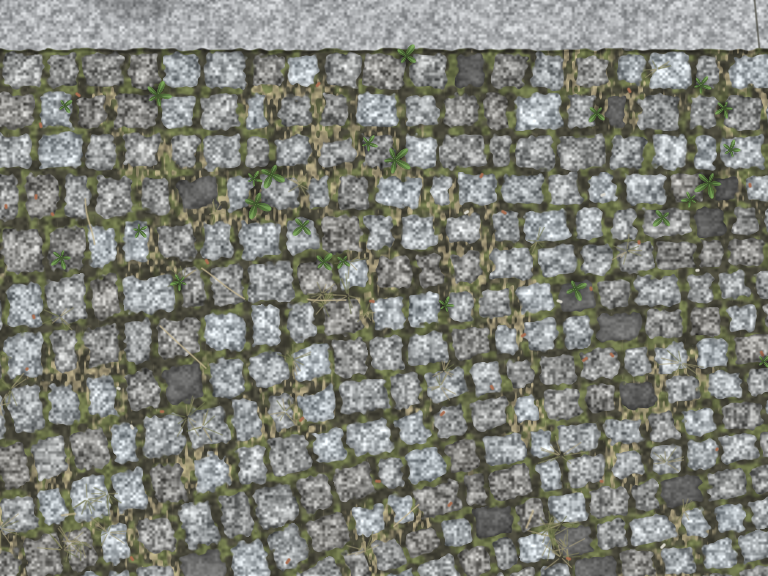
Give the GLSL for this texture, as a Shadertoy shader.

```glsl
// Weathered granite setts below a pale kerb, with weeds and dry grass in the joints.
// Rows of jittered rounded boxes are laid in a coordinate frame that bends with depth;
// speckle comes from value noise, and loops scatter the plants and litter on top.

const float KERB = 0.086;      // kerb depth, in canvas heights
const float PITCH = 0.0700;    // size of one sett, in canvas heights
const vec3 PALE = vec3(0.67, 0.70, 0.72);
const vec3 WARM = vec3(0.52, 0.515, 0.50);
const vec3 DARK = vec3(0.36, 0.36, 0.355);
const vec3 SOIL = vec3(0.27, 0.265, 0.22);
const vec3 MOSS = vec3(0.42, 0.45, 0.29);
const vec3 STRAW = vec3(0.69, 0.64, 0.51);
const vec3 LEAF = vec3(0.36, 0.49, 0.26);

float hash(vec2 p) {
    return fract(sin(dot(p, vec2(127.1, 311.7))) * 43758.5453);
}

vec2 hash2(vec2 p) {
    return vec2(hash(p), hash(p + 37.3));
}

float noise(vec2 p) {
    vec2 i = floor(p), f = fract(p);
    f = f * f * (3.0 - 2.0 * f);
    return mix(mix(hash(i), hash(i + vec2(1, 0)), f.x),
               mix(hash(i + vec2(0, 1)), hash(i + vec2(1, 1)), f.x), f.y);
}

// Granite speckle, centred on zero
float grain(vec2 p) {
    return 0.6 * noise(p * 210.0) + 0.4 * noise(p * 95.0 + 9.0) - 0.5;
}

float sdRoundBox(vec2 p, vec2 halfSize, float radius) {
    vec2 q = abs(p) - halfSize + radius;
    return length(max(q, 0.0)) + min(max(q.x, q.y), 0.0) - radius;
}

float sdSegment(vec2 p, vec2 a, vec2 b) {
    vec2 d = b - a;
    return length(p - a - d * clamp(dot(p - a, d) / dot(d, d), 0.0, 1.0));
}

float cover(float dist, float aa) {
    return smoothstep(aa, -aa, dist);
}

// Straight rows near the kerb, tilting and waving further down
vec2 bend(vec2 p) {
    float t = max(p.y - 0.3, 0.0);
    vec2 wave = vec2(sin(7.0 * p.x), cos(7.0 * p.x)) * 0.022 * exp(7.0 * (p.y - 1.0));
    return p + vec2(-0.2 * t * t, 0.4 * t * (p.x - 0.67)) + wave;
}

// Left edge of sett i in its row, in sett units
float edgeOf(float i, float row) {
    return i + 0.38 * (hash(vec2(i, row)) - 0.5);
}

vec3 paving(vec2 p, float aa) {
    vec2 q = (bend(p) - vec2(0.0, KERB + 0.002)) / PITCH;
    float row = floor(q.y);
    q.x += hash(vec2(row, 5.0));
    float i = floor(q.x);
    i += step(edgeOf(i + 1.0, row), q.x) - step(q.x, edgeOf(i, row));
    vec2 id = vec2(i, row);
    float left = edgeOf(i, row), right = edgeOf(i + 1.0, row);

    // Uneven outline of one sett
    vec2 local = q - vec2(0.5 * (left + right), row + 0.5);
    local += 0.05 * (hash2(id + 3.0) - 0.5);
    float tilt = 0.2 * (hash(id + 8.0) - 0.5);
    local += tilt * vec2(-local.y, local.x);
    local += 0.13 * (vec2(noise(q * 4.0), noise(q * 4.0 + 40.0)) - 0.5);
    vec2 halfSize = vec2(0.5 * (right - left), 0.5) - 0.055 - 0.06 * hash2(id + 15.0);
    float dist = sdRoundBox(local, halfSize, 0.13);
    float growth = smoothstep(0.55, 0.85, noise(p * 11.0 + 3.0));
    dist += 0.09 * (noise(p * 130.0) - 0.5) + 0.11 * growth * noise(p * 60.0);

    // Stone face: tint, odd dark setts, stains and speckle
    float isDark = step(0.93, hash(id + 21.0));
    vec3 stone = mix(WARM, PALE, hash(id + 27.0));
    stone = mix(stone, DARK + 0.06 * hash(id + 2.0), isDark);
    stone += 0.12 * (noise(p * 28.0) - 0.5) + mix(0.72, 0.2, isDark) * grain(p);
    stone *= mix(0.80, 1.04, smoothstep(0.0, 0.14, -dist));

    // Joint: soil, moss and fine dry fibres
    vec3 joint = mix(SOIL, MOSS, smoothstep(0.35, 0.8, noise(p * 70.0)));
    float fibre = noise(p * vec2(210.0, 90.0)) * (0.5 + 0.5 * growth);
    joint = mix(joint, STRAW, 0.8 * smoothstep(0.4, 0.75, fibre));
    joint *= 0.75 + 0.5 * noise(p * 160.0);
    return mix(joint, stone, cover(dist, aa / PITCH));
}

vec3 kerb(vec2 p, float aa) {
    vec3 col = vec3(0.68, 0.69, 0.70) + 0.5 * grain(p) + 0.05 * (noise(p * 9.0) - 0.5);
    float stain = length((p - vec2(0.24, 0.0)) / vec2(0.085, 0.04));
    col *= 1.0 - 0.2 * smoothstep(1.1, 0.8, stain + 0.2 * noise(p * 40.0));
    return mix(col, SOIL, 0.7 * cover(abs(p.x - 1.31 - 0.1 * p.y) - 0.0015, aa));
}

// Rosette of pointed leaves
vec3 addWeed(vec3 col, vec2 d, float size, float seed, float aa) {
    float r = length(d), a = atan(d.y, d.x) + 6.28 * seed;
    float petal = abs(cos(a * (2.0 + floor(seed * 2.0) * 0.5)));
    float reach = size * (0.2 + 0.8 * petal * petal) * (0.8 + 0.2 * sin(a + 9.0 * seed));
    vec3 leaf = LEAF * (0.65 + 0.5 * r / size + 0.3 * smoothstep(0.95, 1.0, petal));
    col *= 1.0 - 0.3 * smoothstep(1.3 * size, 0.3 * size, r);
    return mix(col, leaf, 0.92 * cover(r - reach, aa));
}

// Fan of thin dry blades
vec3 addTuft(vec3 col, vec2 d, float size, float seed, float aa) {
    for (float k = 0.0; k < 9.0; k++) {
        float a = 6.28 * hash(vec2(k, seed));
        vec2 tip = size * (0.4 + 0.6 * hash(vec2(seed, k))) * vec2(cos(a), sin(a));
        vec3 blade = mix(MOSS, STRAW, hash(vec2(k + 4.0, seed)));
        col = mix(col, blade, 0.75 * cover(sdSegment(d, 0.15 * tip, tip) - 0.0008, aa));
    }
    return col;
}

void mainImage(out vec4 fragColor, in vec2 fragCoord) {
    float aa = 1.0 / iResolution.y, aspect = iResolution.x / iResolution.y;
    vec2 p = vec2(fragCoord.x, iResolution.y - fragCoord.y) / iResolution.y;

    // Kerb and paving, parted by a ragged dark seam
    float seam = p.y - KERB + 0.006 * (noise(p * 60.0) - 0.5);
    vec3 col = mix(paving(p, aa), kerb(p, aa), cover(seam, aa));
    col *= 1.0 - 0.4 * cover(abs(seam - 0.003) - 0.002, 2.0 * aa);

    // Scattered tufts, weeds and litter
    for (float n = 0.0; n < 38.0; n++) {
        vec2 rnd = hash2(vec2(n, 61.0)), spot = hash2(vec2(n, 83.0));
        vec2 d = p - vec2(aspect * spot.x, 0.12 + 0.86 * sqrt(spot.y));
        float size = 0.022 + 0.026 * rnd.x;
        if (length(d) < size) col = addTuft(col, d, size, n, aa);

        vec2 bit = p - vec2(aspect * rnd.y, 0.12 + 0.86 * hash(vec2(n, 7.0)));
        vec2 along = 0.005 * (spot - 0.5);
        vec3 litter = mix(vec3(0.66, 0.43, 0.32), vec3(0.85, 0.84, 0.80), step(0.8, rnd.x));
        col = mix(col, litter, cover(sdSegment(bit, -along, along) - 0.0025, aa));
    }
    for (float n = 0.0; n < 24.0; n++) {
        vec2 rnd = hash2(vec2(n, 19.0)), spot = hash2(vec2(n, 47.0));
        float x = aspect * mix(spot.x, sqrt(spot.x), 0.5);
        vec2 d = p - vec2(x, 0.08 + 0.62 * spot.y);
        col = addWeed(col, d, 0.014 + 0.017 * rnd.x, rnd.y, aa);
    }

    // A few long straws
    for (float n = 0.0; n < 7.0; n++) {
        vec2 a = vec2(aspect, 1.0) * (vec2(0.0, 0.3) + vec2(1.0, 0.65) * hash2(vec2(n, 91.0)));
        vec2 b = a + 0.16 * (hash2(vec2(n, 29.0)) - 0.5);
        float curl = 0.004 * sin(40.0 * (p.x + p.y));
        col = mix(col, STRAW * 1.12, 0.85 * cover(sdSegment(p + curl, a, b) - 0.0013, aa));
    }
    fragColor = vec4(clamp(col, 0.0, 1.0), 1.0);
}
```
